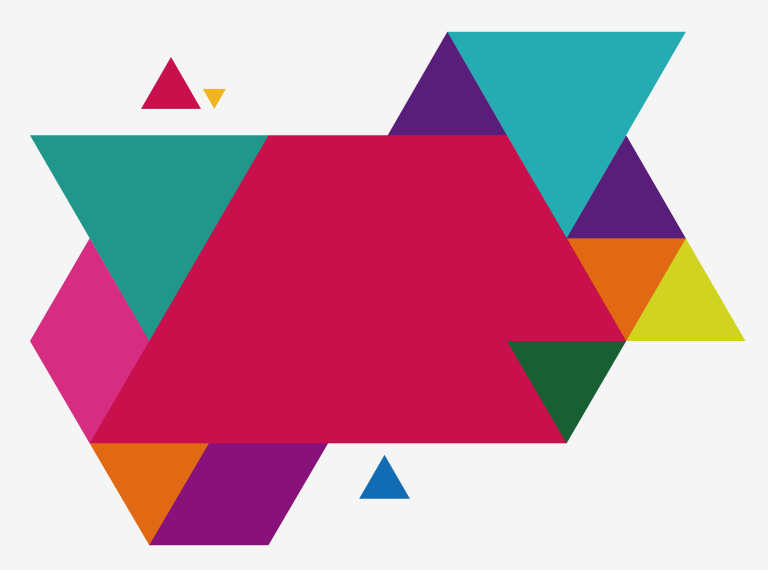
Give the GLSL for this background, as a Shadertoy shader.

```glsl
#define ORIGIN vec2(0.0526, 0.0435)
#define HALF_SIDE 0.1046
#define ROW_STEP 0.1784
#define ROW_GROWTH 0.00035

const vec3 PAPER   = vec3(0.961);
const vec3 CRIMSON = vec3(0.784, 0.063, 0.298);
const vec3 PINK    = vec3(0.839, 0.173, 0.506);
const vec3 JADE    = vec3(0.129, 0.588, 0.541);
const vec3 TEAL    = vec3(0.141, 0.675, 0.698);
const vec3 VIOLET  = vec3(0.345, 0.118, 0.478);
const vec3 PLUM    = vec3(0.533, 0.071, 0.478);
const vec3 ORANGE  = vec3(0.882, 0.412, 0.075);
const vec3 LIME    = vec3(0.816, 0.831, 0.125);
const vec3 FOREST  = vec3(0.094, 0.376, 0.204);
const vec3 BLUE    = vec3(0.071, 0.424, 0.706);
const vec3 AMBER   = vec3(0.941, 0.706, 0.118);

// Smooth coverage of the side where the distance is positive
float inside(float dist) {
    return clamp(0.5 + dist * iResolution.y, 0.0, 1.0);
}

// Trapezoid between two heights; bottom and top hold the left and right x
float trapezoid(vec2 p, vec2 heights, vec2 bottom, vec2 top) {
    float span = heights.y - heights.x;
    vec2 slope = (top - bottom) / span;
    vec2 edge = bottom + slope * (p.y - heights.x);
    vec2 dist = vec2(p.x - edge.x, edge.y - p.x) * inversesqrt(1.0 + slope * slope);
    return inside(dist.x) * inside(dist.y)
         * inside(p.y - heights.x) * inside(heights.y - p.y);
}

// Trapezoid whose corners lie on the triangular lattice
float tile(vec2 p, vec2 rows, vec2 bottom, vec2 top) {
    vec2 heights = ORIGIN.y + rows * (ROW_STEP + ROW_GROWTH * rows);
    return trapezoid(p, heights, ORIGIN.x + HALF_SIDE * bottom, ORIGIN.x + HALF_SIDE * top);
}

// Free equilateral triangle; direction is 1 for up, -1 for down
float triangle(vec2 p, vec2 baseCenter, float halfWidth, float direction) {
    vec2 q = vec2(p.x - baseCenter.x, (p.y - baseCenter.y) * direction);
    return trapezoid(q, vec2(0.0, 1.732 * halfWidth), vec2(-halfWidth, halfWidth), vec2(0.0));
}

// Added ink: shared edges sum to full coverage, leaving no seam
void paint(inout vec3 color, vec3 ink, float coverage) {
    color += (ink - PAPER) * coverage;
}

void mainImage(out vec4 fragColor, in vec2 fragCoord) {
    vec2 p = fragCoord / iResolution.y;
    vec3 color = PAPER;

    // Central body, notched at the lower right
    paint(color, CRIMSON, tile(p, vec2(2, 4), vec2(2, 10), vec2(4, 8)));
    paint(color, CRIMSON, tile(p, vec2(1, 2), vec2(1, 9), vec2(2, 8)));
    paint(color, FOREST, tile(p, vec2(1, 2), vec2(9, 9), vec2(8, 10)));

    // Left wing
    paint(color, JADE, tile(p, vec2(2, 4), vec2(2, 2), vec2(0, 4)));
    paint(color, PINK, tile(p, vec2(2, 3), vec2(0, 2), vec2(1, 1)));
    paint(color, PINK, tile(p, vec2(1, 2), vec2(1, 1), vec2(0, 2)));

    // Lower row
    paint(color, ORANGE, tile(p, vec2(0, 1), vec2(2, 2), vec2(1, 3)));
    paint(color, PLUM, tile(p, vec2(0, 1), vec2(2, 4), vec2(3, 5)));

    // Right wing
    paint(color, TEAL, tile(p, vec2(3, 5), vec2(9, 9), vec2(7, 11)));
    paint(color, VIOLET, tile(p, vec2(4, 5), vec2(6, 8), vec2(7, 7)));
    paint(color, VIOLET, tile(p, vec2(3, 4), vec2(9, 11), vec2(10, 10)));
    paint(color, ORANGE, tile(p, vec2(2, 3), vec2(10, 10), vec2(9, 11)));
    paint(color, LIME, tile(p, vec2(2, 3), vec2(10, 12), vec2(11, 11)));

    // Loose triangles
    paint(color, CRIMSON, triangle(p, vec2(0.300, 0.809), 0.0526, 1.0));
    paint(color, AMBER, triangle(p, vec2(0.376, 0.844), 0.0202, -1.0));
    paint(color, BLUE, triangle(p, vec2(0.6746, 0.125), 0.0445, 1.0));

    fragColor = vec4(clamp(color, 0.0, 1.0), 1.0);
}
```
